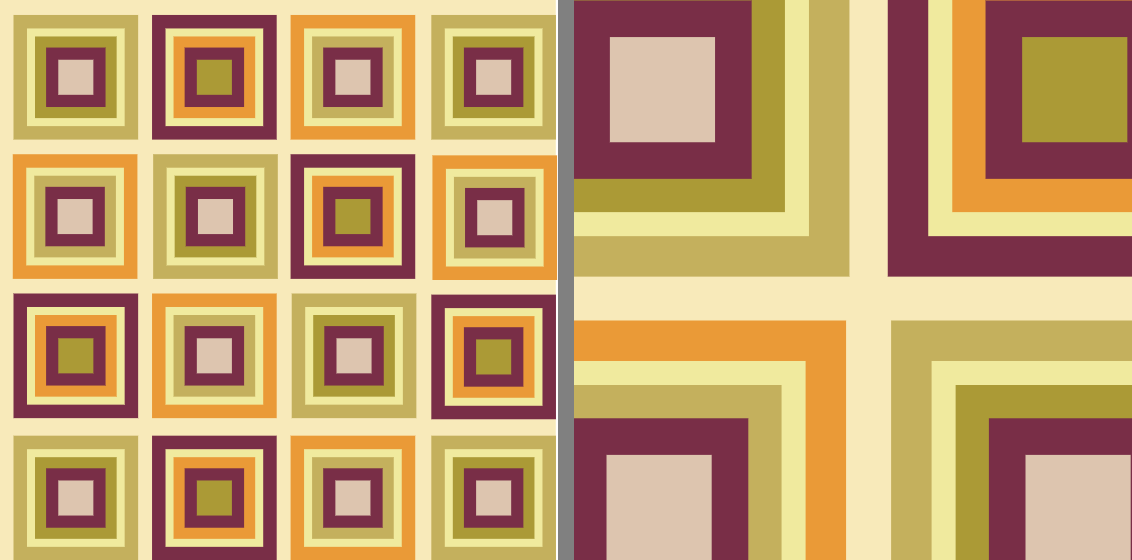
Left, the full canvas; right, a detail of the centre.
A Shadertoy shader for this pattern:

```glsl
#define PITCH vec2(0.2474, 0.2487)
#define FIRST_CENTER vec2(0.1354, 0.1380)
#define TILE_SEAM vec2(0.0039, 0.0052)
#define NUDGE 0.0020
#define CREAM vec3(0.973, 0.918, 0.730)
#define LEMON vec3(0.941, 0.918, 0.620)
#define SAND vec3(0.770, 0.690, 0.365)
#define OLIVE vec3(0.670, 0.605, 0.212)
#define PLUM vec3(0.475, 0.182, 0.280)
#define ORANGE vec3(0.918, 0.604, 0.216)
#define BLUSH vec3(0.867, 0.773, 0.686)
#define EDGE_X 0.9925

// Signed distance to a square, with square level sets
float squareDistance(vec2 p, float halfSize) {
    return max(abs(p.x), abs(p.y)) - halfSize;
}

void paintSquare(inout vec3 color, vec3 paint, vec2 p, float halfSize, float pixel) {
    float coverage = clamp(0.5 - squareDistance(p, halfSize) / pixel, 0.0, 1.0);
    color = mix(color, paint, coverage);
}

// Slight misplacement of squares in the two middle rows
vec2 placementOffset(vec2 cell, int scheme) {
    bool middleRow = cell.y > 0.5 && cell.y < 2.5;
    bool lastColumn = cell.x > 2.5;
    vec2 offset = vec2(0.0);
    if (middleRow && scheme == 0) offset.x = NUDGE;
    if (middleRow && lastColumn) offset.y = NUDGE;
    if (cell.y == 1.0 && scheme == 2) offset.x = lastColumn ? NUDGE : -0.65 * NUDGE;
    return offset;
}

void mainImage(out vec4 fragColor, in vec2 fragCoord) {
    float pixel = 1.0 / iResolution.y;
    vec2 p = vec2(fragCoord.x, iResolution.y - fragCoord.y) * pixel;

    // Four by four cells, with three colour schemes running diagonally
    vec2 cell = clamp(floor((p - FIRST_CENTER) / PITCH + 0.5), 0.0, 3.0);
    int scheme = int(mod(cell.x - cell.y + 3.0, 3.0) + 0.5);
    vec2 center = FIRST_CENTER + cell * PITCH + step(2.5, cell) * TILE_SEAM;
    vec2 q = p - center - placementOffset(cell, scheme);

    vec3 frame = scheme == 0 ? SAND : scheme == 1 ? PLUM : ORANGE;
    vec3 band = scheme == 0 ? OLIVE : scheme == 1 ? ORANGE : SAND;
    vec3 core = scheme == 1 ? OLIVE : BLUSH;

    // Ground with a pale sliver at the right edge
    float sliver = clamp((p.x - EDGE_X) / pixel + 0.5, 0.0, 1.0);
    vec3 color = mix(CREAM, vec3(1.0), sliver);

    // Nested squares from the outside in
    paintSquare(color, frame, q, 0.1113, pixel);
    paintSquare(color, LEMON, q, 0.0872, pixel);
    paintSquare(color, band, q, 0.0729, pixel);
    paintSquare(color, PLUM, q, 0.0531, pixel);
    paintSquare(color, core, q, 0.0313, pixel);

    fragColor = vec4(color, 1.0);
}
```
